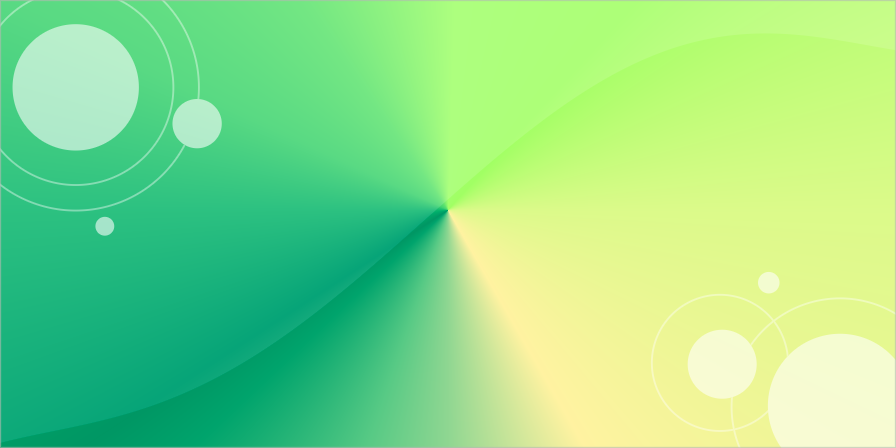
Write a Shadertoy shader that draws this background.

```glsl
// Abstract green and cream backdrop: an angular colour sweep around a hub,
// a pale translucent sheet above an S-shaped wave, and white discs and rings
// in two opposite corners. Lengths are in canvas heights, origin lower left.

const vec2  HUB         = vec2(1.0, 0.531);
const float SWEEP_START = -60.0;   // direction of the cream ray, degrees
const float SHEET_ALPHA = 0.13;
const float DISC_ALPHA  = 0.58;
const float RING_ALPHA  = 0.40;
const float RING_WIDTH  = 0.0042;
const vec3  FRAME_COLOR = vec3(0.70, 0.73, 0.70);
const float FRAME_WIDTH = 0.0026;
const float FRAME_ALPHA = 0.6;

// Sweep colours: rgb, then degrees counter-clockwise from SWEEP_START.
// Negative red keeps the teal saturated under the white sheet.
const int STOP_COUNT = 11;
const vec4 STOPS[STOP_COUNT] = vec4[](
    vec4( 1.00, 0.95, 0.63,   0.0),
    vec4( 0.86, 0.98, 0.54,  60.0),
    vec4( 0.63, 1.00, 0.39, 108.0),
    vec4( 0.63, 1.00, 0.42, 148.0),
    vec4( 0.37, 0.89, 0.44, 185.0),
    vec4( 0.25, 0.83, 0.44, 215.0),
    vec4( 0.05, 0.72, 0.43, 240.0),
    vec4(-0.12, 0.59, 0.39, 273.0),
    vec4( 0.34, 0.79, 0.52, 311.0),
    vec4( 0.56, 0.84, 0.57, 330.0),
    vec4( 1.00, 0.95, 0.63, 360.0));

// Circles: centre, radius
const int DISC_COUNT = 6;
const vec3 DISCS[DISC_COUNT] = vec3[](
    vec3(0.169, 0.805, 0.141), vec3(0.440, 0.724, 0.055),
    vec3(0.234, 0.495, 0.021), vec3(1.875, 0.094, 0.161),
    vec3(1.612, 0.187, 0.077), vec3(1.716, 0.369, 0.024));

const int RING_COUNT = 4;
const vec3 RINGS[RING_COUNT] = vec3[](
    vec3(0.169, 0.805, 0.218), vec3(0.169, 0.805, 0.275),
    vec3(1.875, 0.092, 0.242), vec3(1.607, 0.190, 0.152));

// Coverage of the inside of a signed distance, softened over one pixel
float coverage(float dist, float pixel) {
    return clamp(0.5 - dist / pixel, 0.0, 1.0);
}

vec3 sweepColor(vec2 p) {
    vec2 d = p - HUB;
    float angle = mod(degrees(atan(d.y, d.x + 1e-6)) - SWEEP_START, 360.0);
    vec3 color = STOPS[0].rgb;
    for (int i = 1; i < STOP_COUNT; i++) {
        float start = STOPS[i - 1].w;
        float t = clamp((angle - start) / (STOPS[i].w - start), 0.0, 1.0);
        color = mix(color, STOPS[i].rgb, t);
    }
    return color;
}

// Wave height (x) and slope (y)
vec2 wave(float x) {
    float u = x - HUB.x, u2 = u * u;
    float height = 0.555 + u * (0.885 - 0.1055 * u + u2 * (-0.70 + 0.2535 * u2));
    float slope = 0.885 - 0.211 * u + u2 * (-2.10 + 1.2675 * u2);
    return vec2(height, slope);
}

// Strongest white layer at p, so rings vanish behind discs
float circleAlpha(vec2 p, float pixel) {
    float alpha = 0.0;
    for (int i = 0; i < DISC_COUNT; i++) {
        float dist = length(p - DISCS[i].xy) - DISCS[i].z;
        alpha = max(alpha, DISC_ALPHA * coverage(dist, pixel));
    }
    for (int i = 0; i < RING_COUNT; i++) {
        float dist = abs(length(p - RINGS[i].xy) - RINGS[i].z) - 0.5 * RING_WIDTH;
        alpha = max(alpha, RING_ALPHA * coverage(dist, pixel));
    }
    return alpha;
}

void mainImage(out vec4 fragColor, in vec2 fragCoord) {
    float pixel = 1.0 / iResolution.y;
    vec2 p = fragCoord * pixel;
    vec3 color = sweepColor(p);

    // Pale sheet above the wave
    vec2 crest = wave(p.x);
    float waveDist = (crest.x - p.y) / sqrt(1.0 + crest.y * crest.y);
    color = mix(color, vec3(1.0), SHEET_ALPHA * coverage(waveDist, pixel));
    color = max(color, 0.0);

    // Corner discs and rings
    color = mix(color, vec3(1.0), circleAlpha(p, pixel));

    // Hairline frame
    vec2 inset = min(p, iResolution.xy * pixel - p);
    float frame = coverage(min(inset.x, inset.y) - FRAME_WIDTH, pixel);
    color = mix(color, FRAME_COLOR, FRAME_ALPHA * frame);

    fragColor = vec4(color, 1.0);
}
```
